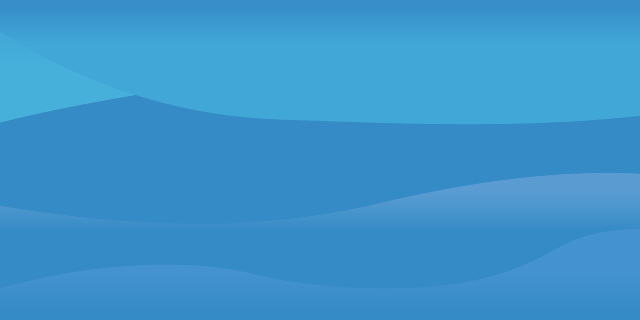
Write a Shadertoy shader that draws this background.

```glsl
// Calm layered waves: a cyan sky band over a deep blue field, with two
// translucent swells fading downward. Each outline is a chain of cubic
// Hermite arcs; height is measured from the top, in canvas heights.

// Cubic arc from a to b with the given end slopes, held flat outside its span.
float arc(float x, vec2 a, vec2 b, float slopeA, float slopeB) {
    float span = b.x - a.x;
    float t = clamp((x - a.x) / span, 0.0, 1.0);
    float s = 1.0 - t;
    return mix(a.y, b.y, t * t * (3.0 - 2.0 * t))
         + span * t * s * (slopeA * s - slopeB * t);
}

float skyEdge(float x) {
    vec2 joint = vec2(0.885, 0.374);
    return x < joint.x ? arc(x, vec2(0.0, 0.099), joint, 0.63, 0.03)
                       : arc(x, joint, vec2(2.0, 0.362), 0.035, -0.11);
}

float shoreEdge(float x) {
    return arc(x, vec2(0.0, 0.383), vec2(0.424, 0.297), -0.25, -0.17);
}

float upperSwell(float x) {
    vec2 joint = vec2(1.172, 0.638);
    return x < joint.x ? arc(x, vec2(0.0, 0.643), joint, 0.165, -0.235)
                       : arc(x, joint, vec2(2.0, 0.543), -0.235, 0.05);
}

float lowerSwell(float x) {
    vec2 crest = vec2(0.521, 0.827), bend = vec2(0.781, 0.854);
    vec2 trough = vec2(1.198, 0.901), rise = vec2(1.732, 0.781);
    if (x < crest.x) return arc(x, vec2(0.0, 0.901), crest, -0.28, 0.0);
    if (x < bend.x) return arc(x, crest, bend, 0.0, 0.24);
    if (x < trough.x) return arc(x, bend, trough, 0.24, 0.0);
    if (x < rise.x) return arc(x, trough, rise, 0.0, -0.58);
    return arc(x, rise, vec2(2.0, 0.716), -0.58, 0.0);
}

// Smooth coverage of the area below an edge.
float below(float depth, float edge) {
    float halfPixel = 0.6 / iResolution.y;
    return smoothstep(-halfPixel, halfPixel, depth - edge);
}

// Linear ramp from 0 to 1.
float ramp(float start, float end, float value) {
    return clamp((value - start) / (end - start), 0.0, 1.0);
}

void mainImage(out vec4 fragColor, in vec2 fragCoord) {
    vec2 uv = fragCoord / iResolution.xy;
    float x = 2.0 * uv.x;
    float depth = 1.0 - uv.y;

    vec3 deepBlue = vec3(0.208, 0.545, 0.776);
    vec3 cyan = vec3(0.255, 0.655, 0.843);
    vec3 color = deepBlue;

    // Bright cyan wedge at the left
    vec3 wedge = mix(cyan, vec3(0.275, 0.69, 0.855), ramp(0.09, 0.22, depth));
    color = mix(color, wedge, 1.0 - below(depth, shoreEdge(x)));

    // Sky band, darkening toward the top
    vec3 sky = mix(vec3(0.215, 0.555, 0.784), cyan, ramp(0.02, 0.135, depth));
    color = mix(color, sky, 1.0 - below(depth, skyEdge(x)));

    // Pale swells, each dissolving into the blue
    float upperFade = 1.0 - ramp(0.6, 0.725, depth);
    color = mix(color, vec3(0.352, 0.612, 0.824),
                upperFade * below(depth, upperSwell(x)));
    float lowerFade = 1.0 - ramp(0.85, 0.98, depth);
    color = mix(color, vec3(0.267, 0.575, 0.815),
                lowerFade * below(depth, lowerSwell(x)));

    fragColor = vec4(color, 1.0);
}
```
